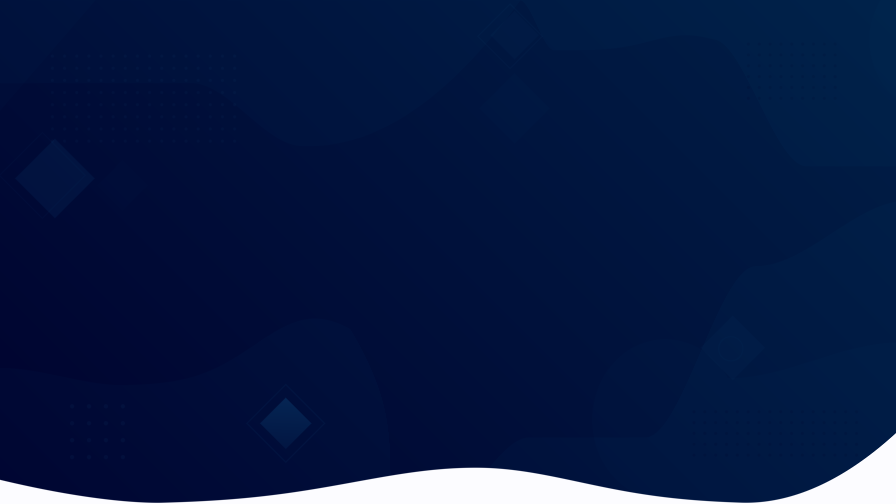
Give the GLSL for this background, as a WebGL 1 fragment shader.

```glsl
precision highp float;

uniform vec2 u_resolution;

#define DEEP_NAVY vec3(0.0, 0.008, 0.182)
#define TEAL_NAVY vec3(0.0, 0.122, 0.278)
#define WAVE_WHITE vec3(0.99, 0.99, 1.0)
#define BLOB_TINT vec3(0.001, 0.017, 0.017)
#define TILE_TINT vec3(0.008, 0.040, 0.045)
#define DOT_TINT vec3(0.010, 0.032, 0.034)
#define LINE_WIDTH 0.0022

float pixel;

// Coverage of a shape from its signed distance
float fill(float d) {
  return smoothstep(pixel, -pixel, d);
}

float bump(float x, float center, float width) {
  float u = (x - center) / width;
  return exp(-u * u);
}

float diamond(vec2 p, vec2 center, float radius) {
  vec2 q = abs(p - center);
  return (q.x + q.y - radius) * 0.7071;
}

float outline(float d) {
  return fill(abs(d) - LINE_WIDTH * 0.5);
}

float ellipse(vec2 p, vec2 center, vec2 radius) {
  return (length((p - center) / radius) - 1.0) * min(radius.x, radius.y);
}

// Finite lattice of round dots, counted up from its lower left dot
float dots(vec2 p, vec2 origin, float pitch, vec2 count, float radius) {
  vec2 q = (p - origin) / pitch;
  vec2 cell = clamp(floor(q + 0.5), vec2(0.0), count - 1.0);
  return fill(length(q - cell) * pitch - radius);
}

// Height of the white wave along the bottom
float waveHeight(float x) {
  float crest = 0.072 * bump(x, 0.944, x < 0.944 ? 0.34 : 0.29);
  float left = 0.048 * pow(max(1.0 - x / 0.32, 0.0), 1.6);
  float rise = max((x - 1.47) / 0.308, 0.0);
  return crest + left + 0.141 * rise * rise;
}

// Summed coverage of the overlapping translucent blobs
float blobs(vec2 p) {
  float x = p.x;
  float top = 1.0 - p.y;

  // Hanging from the top edge
  float u = max((x - 0.613) / 0.42, 0.0);
  float drape = 0.29 * (1.0 - u * u) - 0.125 * (1.0 - smoothstep(0.38, 0.6, x));
  float canopy = 0.1 * smoothstep(1.03, 1.1, x) - 0.03 * bump(x, 1.36, 0.1)
    + 0.23 * smoothstep(1.42, 1.6, x);
  float sum = 0.7 * fill(top - drape) + 0.8 * fill(top - canopy);
  sum += 0.5 * fill(top - 0.22 * (1.0 - x / 0.19));
  sum += 0.4 * fill(ellipse(p, vec2(1.83, 0.92), vec2(0.105, 0.13)));

  // Rising from the right and lower edges
  float slope = 0.132 * smoothstep(0.88, 1.05, x) + 0.34 * smoothstep(1.28, 1.5, x)
    + 0.13 * smoothstep(1.5, 1.8, x);
  float shelf = 0.25 * smoothstep(1.3, 1.42, x) + 0.07 * smoothstep(1.45, 1.78, x);
  float mound = ellipse(p, vec2(1.32, 0.167), vec2(0.145, 0.16));
  sum += 0.8 * fill(p.y - slope) + 0.5 * fill(min(p.y - shelf, mound));

  float hill = 0.27 - 0.035 * smoothstep(0.0, 0.25, x) + 0.133 * bump(x, 0.625, 0.17);
  hill *= pow(clamp((0.775 - x) / 0.08, 0.0, 1.0), 0.25);
  return sum + 0.8 * fill(p.y - hill);
}

// Summed strength of the diamond tiles and their frames
float tiles(vec2 p) {
  float sum = 0.9 * fill(diamond(p, vec2(0.109, 0.646), 0.079));
  sum += 0.35 * outline(diamond(p, vec2(0.084, 0.652), 0.085));
  sum += 0.15 * fill(diamond(p, vec2(0.243, 0.632), 0.05));
  sum += 0.35 * fill(diamond(p, vec2(1.021, 0.93), 0.048));
  sum += 0.4 * outline(diamond(p, vec2(1.012, 0.928), 0.064));
  sum += 0.2 * fill(diamond(p, vec2(1.021, 0.785), 0.07));
  sum += 0.35 * fill(diamond(p, vec2(1.454, 0.31), 0.064));
  sum += 0.3 * outline(length(p - vec2(1.45, 0.308)) - 0.024);

  // Brightest tile, lit from above
  float glow = 1.6 + 14.0 * (p.y - 0.16);
  sum += glow * fill(diamond(p, vec2(0.567, 0.16), 0.051));
  return sum + 0.7 * outline(diamond(p, vec2(0.567, 0.16), 0.077));
}

void main() {
  vec2 p = gl_FragCoord.xy / u_resolution.y;
  pixel = 0.75 / u_resolution.y;

  // Diagonal navy gradient
  float aspect = u_resolution.x / u_resolution.y;
  vec3 color = mix(DEEP_NAVY, TEAL_NAVY, (p.x + p.y) / (aspect + 1.0));
  color += BLOB_TINT * blobs(p);

  // Dot fields: light on the left, dark on the right
  float light = 0.6 * dots(p, vec2(0.104, 0.72), 0.0241, vec2(16.0, 8.0), 0.003);
  light += 0.8 * dots(p, vec2(0.143, 0.093), 0.0336, vec2(4.0), 0.0042);
  float dark = dots(p, vec2(1.377, 0.097), 0.0215, vec2(16.0, 5.0), 0.003);
  dark += dots(p, vec2(1.485, 0.805), 0.0215, vec2(9.0, 6.0), 0.003);
  color += DOT_TINT * (light - 0.45 * dark) + TILE_TINT * tiles(p);

  color = mix(color, WAVE_WHITE, fill(p.y - waveHeight(p.x)));
  gl_FragColor = vec4(color, 1.0);
}
```
